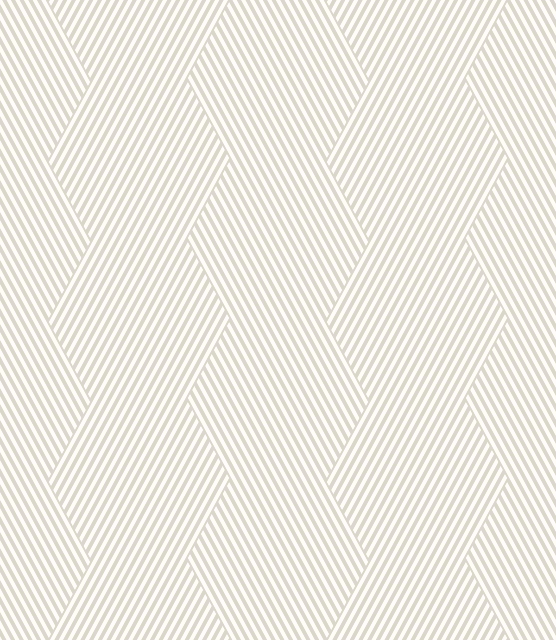
A Shadertoy shader for this pattern:

```glsl
// Woven zigzag of diagonal pinstripes in warm grey on ivory, tiling seamlessly.

const vec2 REPEATS = vec2(2.0, 4.0);  // repeats across and down
const float PITCHES = 32.0;           // stripe pitches across one repeat
const float RISE = 10.0;              // pitches a stripe shifts over one repeat's height
const float HALF_BAND = 10.5;         // widest half width of a band, in pitches
const float HALF_STRIPE = 0.25;       // half width of a grey stripe, in pitches
const vec2 GRAIN_CELLS = vec2(222.0, 256.0);

float hash(vec2 p) {
    vec3 q = fract(p.xyx * vec3(0.1031, 0.1030, 0.0973));
    q += dot(q, q.yzx + 33.33);
    return fract((q.x + q.y) * q.z);
}

// Value noise that wraps after a whole number of cells
float wrappedNoise(vec2 p, vec2 period) {
    vec2 i = floor(p);
    vec2 f = fract(p);
    f = f * f * (3.0 - 2.0 * f);
    float a = hash(mod(i, period));
    float b = hash(mod(i + vec2(1.0, 0.0), period));
    float c = hash(mod(i + vec2(0.0, 1.0), period));
    float d = hash(mod(i + 1.0, period));
    return mix(mix(a, b, f.x), mix(c, d, f.x), f.y);
}

// Stripe coverage, centred on every half pitch
float stripe(float u, float halfWidth, float blur) {
    float d = abs(fract(u) - 0.5);
    return smoothstep(-blur, blur, halfWidth - d);
}

// Signed horizontal distance into the rising band; its edges zigzag
float bandInterior(vec2 p) {
    float zigzag = abs(fract(p.y + 0.5) - 0.5);
    float fromCentre = abs(mod(p.x, PITCHES) - 0.5 * PITCHES);
    return HALF_BAND - RISE * zigzag - fromCentre;
}

void mainImage(out vec4 fragColor, in vec2 fragCoord) {
    vec2 uv = fragCoord / iResolution.xy;
    vec2 scale = REPEATS * vec2(PITCHES, 1.0);
    vec2 p = uv * scale;

    // Width of one pixel measured across a stripe
    float pixel = length(scale * vec2(1.0, RISE) / iResolution.xy);
    float blur = 0.5 * pixel;

    // Opposed stripes meet along the zigzag seams
    float rising = stripe(p.x - RISE * p.y, HALF_STRIPE, blur);
    float falling = stripe(p.x + RISE * p.y, HALF_STRIPE, blur);
    float band = smoothstep(-blur, blur, bandInterior(p));
    float ink = mix(falling, rising, band);

    // Fine warm and cool grain of equal lightness in both tones
    float grain = wrappedNoise(uv * GRAIN_CELLS, GRAIN_CELLS);
    float warmth = smoothstep(0.4, 0.6, grain);
    vec3 ivory = mix(vec3(1.0, 0.99, 0.98), vec3(1.0, 0.992, 0.96), warmth);
    vec3 grey = mix(vec3(0.86, 0.838, 0.81), vec3(0.85, 0.843, 0.79), warmth);

    fragColor = vec4(mix(ivory, grey, ink), 1.0);
}
```
